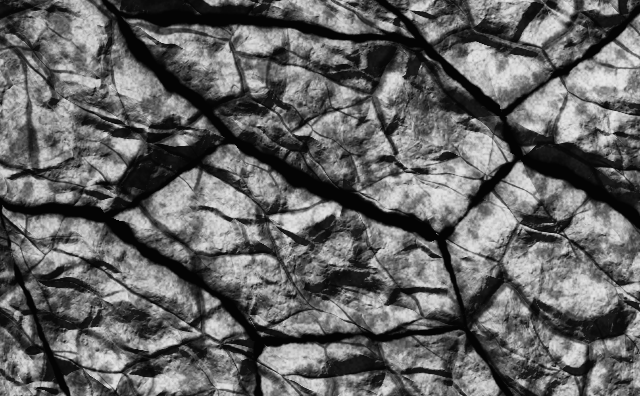
Give the GLSL for this texture, as a Shadertoy shader.

```glsl
// Weathered grey rock face, split by dark diagonal cracks and lit from above.
#define BLOCK_SCALE 2.4    // large blocks per canvas height
#define STONE_SCALE 5.4    // stones within the blocks
#define CHIP_SCALE 12.0    // small broken facets
#define CRACK_WIDTH 0.013  // half width of the main cracks
#define WARP 0.11          // bending of the crack lines
#define RAGGED 0.016       // fraying of the crack edges
#define TILT 1.15          // slope of the facets
#define ROUGHNESS 0.034    // height of the surface relief
#define EXPOSURE 1.22
#define LIGHT_DIR vec3(-0.38, 0.62, 0.66)

vec2 hash2(vec2 p) {
    vec3 h = fract(p.xyx * vec3(0.1031, 0.1030, 0.0973));
    h += dot(h, h.yzx + 33.33);
    return fract((h.xx + h.yz) * h.zy);
}

float noise(vec2 p) {
    vec2 i = floor(p), f = fract(p);
    f = f * f * (3.0 - 2.0 * f);
    float low = mix(hash2(i).x, hash2(i + vec2(1, 0)).x, f.x);
    float high = mix(hash2(i + vec2(0, 1)).x, hash2(i + vec2(1, 1)).x, f.x);
    return mix(low, high, f.y);
}

const mat2 OCTAVE = mat2(1.68, 1.26, -1.26, 1.68);

float fbm(vec2 p) {
    float sum = 0.0, amp = 0.5;
    for (int i = 0; i < 4; i++) {
        sum += amp * noise(p);
        p = OCTAVE * p + 13.7;
        amp *= 0.5;
    }
    return sum;
}

// Creased noise for chiselled stone
float relief(vec2 p) {
    float sum = 0.0, amp = 0.5;
    for (int i = 0; i < 5; i++) {
        float n = 2.0 * noise(p) - 1.0;
        sum += amp * mix(n, abs(n), 0.6);
        p = OCTAVE * p + 5.3;
        amp *= 0.53;
    }
    return sum;
}

// Voronoi cell: x = distance to the border, y = height of its tilted facet,
// z = how closely the border runs along the x axis
vec3 facet(vec2 p) {
    vec2 base = floor(p), f = fract(p), cell = vec2(0), nearest = vec2(9);
    for (int y = -1; y <= 1; y++)
    for (int x = -1; x <= 1; x++) {
        vec2 g = vec2(x, y), r = g + hash2(base + g) - f;
        if (dot(r, r) < dot(nearest, nearest)) { nearest = r; cell = g; }
    }
    float border = 9.0, along = 0.0;
    for (int y = -2; y <= 2; y++)
    for (int x = -2; x <= 2; x++) {
        vec2 g = cell + vec2(x, y), r = g + hash2(base + g) - f, gap = r - nearest;
        if (dot(gap, gap) > 1e-5) {
            vec2 across = normalize(gap);
            float d = dot(0.5 * (r + nearest), across);
            if (d < border) { border = d; along = abs(across.y); }
        }
    }
    vec2 slope = hash2(base + cell + 51.0) - 0.5;
    return vec3(border, dot(slope, nearest) * smoothstep(0.0, 0.2, border), along);
}

// Height of the rock; open is 0 inside a crack and 1 on bare stone
float rock(vec2 p, out float open) {
    vec2 bend = vec2(fbm(p * 3.5), fbm(p * 3.5 + 17.0)) - 0.47;
    vec2 q = p + WARP * bend;
    q = vec2(dot(q, vec2(0.83, -0.56)) * 0.58, dot(q, vec2(0.56, 0.83)));

    vec3 block = facet(q * BLOCK_SCALE + 3.0);
    vec2 stone = facet(q * STONE_SCALE + 21.0).xy / STONE_SCALE;
    vec2 chip = facet(q * CHIP_SCALE + 40.0).xy / CHIP_SCALE;
    float along = smoothstep(0.3, 0.95, block.z);
    block /= BLOCK_SCALE;

    // Crack widths vary, widest along the diagonal
    float fray = RAGGED * (fbm(p * 26.0) - 0.47);
    float blockWidth = CRACK_WIDTH * mix(0.25, 1.0, along);
    blockWidth *= 0.2 + 1.5 * noise(p * 4.0 + 8.0);
    float stoneWidth = 0.008 * smoothstep(0.35, 0.8, noise(p * 5.0 + 31.0));
    float chipShare = smoothstep(0.5, 0.8, noise(p * 7.0 + 60.0));

    open = smoothstep(blockWidth * 0.7, blockWidth + 0.005, block.x + fray);
    open *= mix(0.3, 1.0, smoothstep(stoneWidth * 0.5, stoneWidth + 0.004, stone.x + 0.6 * fray));
    open *= mix(1.0, smoothstep(0.0, 0.004, chip.x + 0.3 * fray), 0.7 * chipShare);
    open *= mix(0.6, 1.0, smoothstep(0.0, 0.045, block.x + fray));

    float h = 0.045 * (1.0 - exp(-block.x / 0.035));
    h += 0.014 * (1.0 - exp(-stone.x / 0.014));
    h += TILT * (0.8 * block.y + stone.y + 0.9 * chip.y);
    return h + ROUGHNESS * relief(p * 9.0 + 0.6 * bend);
}

void mainImage(out vec4 fragColor, in vec2 fragCoord) {
    vec2 p = fragCoord / iResolution.y;

    // Surface normal from height differences
    float open, unused;
    float e = 0.0026;
    float h = rock(p, open);
    vec2 slope = vec2(rock(p + vec2(e, 0), unused), rock(p + vec2(0, e), unused)) - h;
    vec3 normal = normalize(vec3(-slope / e, 1.0));
    float light = max(dot(normal, normalize(LIGHT_DIR)), 0.0) + 0.06;

    // Mineral tone, pits and grain
    float albedo = 0.64 + 0.5 * fbm(p * 2.5 + 70.0) + 0.14 * (p.x - 0.8);
    float pits = mix(0.4, 1.05, smoothstep(0.24, 0.58, fbm(p * 30.0 + 90.0)));
    float grain = 0.75 + 0.5 * noise(p * 190.0);

    float tone = EXPOSURE * light * albedo * pits * grain * open;
    tone = 0.92 * tanh(1.25 * tone) + 0.015;
    fragColor = vec4(vec3(tone), 1.0);
}
```
